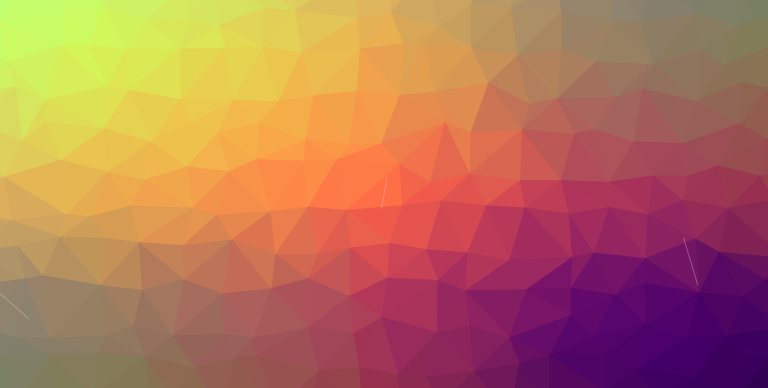
This background is drawn by a WebGL 2 fragment shader. Its source:

```glsl
#version 300 es
precision highp float;
// Low-poly background: a jittered grid is split into flat triangles.
// Each triangle takes the mean of two samples of one colour ramp, one read
// along x and one down y, giving a lime to purple diagonal with grey corners.

uniform vec2 u_resolution;
out vec4 fragColor;

const vec2 CELL = vec2(0.109, 0.100);        // grid cell, in canvas heights
const vec2 GRID_ORIGIN = vec2(0.03, 0.06);
const float JITTER = 0.62;                   // vertex scatter, in cells
const float SPARKLE = 0.045;                 // colour scatter per triangle
const float SEAM_STRENGTH = 0.33;
const float SEAM_WIDTH = 0.0024;
const vec3 SEAM_COLOR = vec3(0.95, 0.86, 0.80);

const int STOPS = 9;
const vec3 RAMP[STOPS] = vec3[](
  vec3(0.75, 1.00, 0.45), vec3(0.83, 0.97, 0.34), vec3(0.91, 0.82, 0.31),
  vec3(0.98, 0.64, 0.28), vec3(1.00, 0.39, 0.28), vec3(0.76, 0.24, 0.34),
  vec3(0.42, 0.05, 0.42), vec3(0.28, 0.00, 0.42), vec3(0.19, 0.00, 0.32));

// Hairline gaps between facets: start and end, in canvas heights
const int SEAMS = 3;
const vec4 SEAM[SEAMS] = vec4[](
  vec4(1.762, 0.386, 1.798, 0.267),
  vec4(0.997, 0.541, 0.984, 0.464),
  vec4(0.000, 0.244, 0.073, 0.179));

vec2 hash2(vec2 p) {
  vec3 q = fract(p.xyx * vec3(0.1031, 0.1030, 0.0973));
  q += dot(q, q.yzx + 33.33);
  return fract((q.xx + q.yz) * q.zy);
}

vec3 ramp(float t) {
  float s = clamp(t, 0.0, 1.0) * float(STOPS - 1);
  int i = min(int(s), STOPS - 2);
  return mix(RAMP[i], RAMP[i + 1], s - float(i));
}

vec2 gridVertex(vec2 id) {
  return GRID_ORIGIN + CELL * (id + JITTER * (hash2(id + 57.0) - 0.5));
}

float cross2(vec2 a, vec2 b) { return a.x * b.y - a.y * b.x; }

// Signed distance to the line a-b, positive on its left
float edgeDistance(vec2 p, vec2 a, vec2 b) {
  return cross2(normalize(b - a), p - a);
}

// Adds one counter-clockwise facet: rgb is weighted colour, a is coverage
void addFacet(inout vec4 sum, vec2 p, vec2 a, vec2 b, vec2 c,
              vec2 seed, float pixel, float aspect) {
  float d = min(edgeDistance(p, a, b),
            min(edgeDistance(p, b, c), edgeDistance(p, c, a)));
  float coverage = clamp(0.5 + d / pixel, 0.0, 1.0);
  if (coverage <= 0.0) return;
  vec2 uv = (a + b + c) / 3.0 / vec2(aspect, 1.0);
  uv = clamp(uv, 0.0, 1.0) + SPARKLE * (hash2(seed) - 0.5);
  vec3 color = 0.5 * (ramp(uv.x) + ramp(1.0 - uv.y));
  sum += coverage * vec4(color, 1.0);
}

float segmentDistance(vec2 p, vec2 a, vec2 b) {
  vec2 ab = b - a;
  float t = clamp(dot(p - a, ab) / dot(ab, ab), 0.0, 1.0);
  return length(p - a - t * ab);
}

void main() {
  vec2 p = gl_FragCoord.xy / u_resolution.y;
  float aspect = u_resolution.x / u_resolution.y;
  float pixel = 1.0 / u_resolution.y;
  vec2 home = floor((p - GRID_ORIGIN) / CELL);

  // Facets of the surrounding cells, each cut along its shorter diagonal
  vec4 sum = vec4(0.0);
  for (int j = -1; j <= 1; j++) {
    for (int i = -1; i <= 1; i++) {
      vec2 id = home + vec2(i, j);
      vec2 a = gridVertex(id);
      vec2 b = gridVertex(id + vec2(1.0, 0.0));
      vec2 c = gridVertex(id + vec2(1.0, 1.0));
      vec2 d = gridVertex(id + vec2(0.0, 1.0));
      vec2 seed = id + 131.0;
      if (distance(a, c) < distance(b, d)) {
        addFacet(sum, p, a, b, c, seed, pixel, aspect);
        addFacet(sum, p, a, c, d, seed + 71.0, pixel, aspect);
      } else {
        addFacet(sum, p, a, b, d, seed, pixel, aspect);
        addFacet(sum, p, b, c, d, seed + 71.0, pixel, aspect);
      }
    }
  }
  vec3 color = sum.rgb / max(sum.a, 0.0001);

  // Faint bright seams
  for (int k = 0; k < SEAMS; k++) {
    float d = segmentDistance(p, SEAM[k].xy, SEAM[k].zw);
    float line = clamp(0.5 + (0.5 * SEAM_WIDTH - d) / pixel, 0.0, 1.0);
    color = mix(color, SEAM_COLOR, SEAM_STRENGTH * line);
  }
  fragColor = vec4(color, 1.0);
}
```
